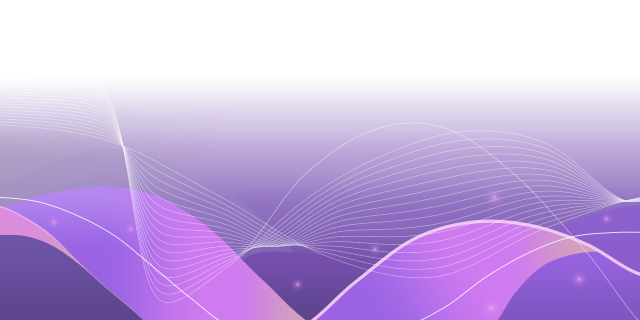
Reproduce this background procedurally as a Shadertoy shader.

```glsl
// Violet silk waves with fine white line bundles under a fading white sky.

const vec3 WHITE = vec3(1.0);
const vec3 VIOLET = vec3(0.60, 0.39, 0.89);
const vec3 ORCHID = vec3(0.81, 0.48, 0.94);
const vec3 SAND = vec3(0.82, 0.63, 0.74);
const vec3 DUSK = vec3(0.37, 0.27, 0.56);
const vec3 BLUSH = vec3(0.97, 0.80, 0.97);

// Smooth curve through evenly spaced heights, flat outside: (height, slope)
vec2 spline(float x, float start, float gap, float k[7]) {
    float s = (x - start) / gap, u = clamp(s, 0.0, 6.0);
    int i = min(int(u), 5);
    float t = u - float(i), a = k[i], b = k[i + 1];
    float m0 = 0.5 * (b - k[max(i - 1, 0)]);
    float m1 = 0.5 * (k[min(i + 2, 6)] - a);
    float c2 = 3.0 * (b - a) - 2.0 * m0 - m1, c3 = m0 + m1 - 2.0 * (b - a);
    float dy = (m0 + t * (2.0 * c2 + 3.0 * t * c3)) / gap;
    return vec2(a + t * (m0 + t * (c2 + t * c3)), s == u ? dy : 0.0);
}

// Signed distance above a curve given as (height, slope)
float above(float y, vec2 curve) {
    return (y - curve.x) * inversesqrt(1.0 + curve.y * curve.y);
}

float ridge(vec2 p, float start, float gap, float k[7]) {
    return above(p.y, spline(p.x, start, gap, k));
}

float fill(float d, float px) { return clamp(0.5 - d / px, 0.0, 1.0); }

float stroke(float d, float halfWidth, float px) {
    return clamp((halfWidth - abs(d)) / px + 0.5, 0.0, 1.0);
}

vec3 sky(vec2 p) {
    vec3 c = mix(vec3(0.43, 0.30, 0.65), vec3(0.55, 0.43, 0.75), smoothstep(0.12, 0.35, p.y));
    c = mix(c, vec3(0.71, 0.62, 0.83), smoothstep(0.32, 0.52, p.y));
    c = mix(c, vec3(0.86, 0.82, 0.92), smoothstep(0.48, 0.66, p.y));
    float haze = (1.0 - smoothstep(0.0, 0.8, p.x)) * (1.0 - smoothstep(0.45, 0.7, p.y));
    c = mix(c, vec3(0.66, 0.62, 0.74), 0.65 * haze);
    return mix(c, WHITE, smoothstep(0.62, 0.78, p.y));
}

// Strands blended between two crossing guide curves
float bundle(vec2 p, float px) {
    vec2 a = spline(p.x, 0.0, 0.34, float[7](0.61, 0.56, 0.39, 0.2, 0.135, 0.285, 0.39));
    vec2 b = spline(p.x, 0.46, 0.25, float[7](0.01, 0.165, 0.38, 0.52, 0.59, 0.55, 0.37));
    // Steep logistic fall on the left of the second guide
    float s = 1.0 / (1.0 + exp((p.x - 0.411) / 0.03));
    b += 0.75 * s * vec2(1.0, (s - 1.0) / 0.03);
    // Sag that spreads the central crossing
    float u = (p.x - 0.87) / 0.13;
    vec2 sag = 0.24 * exp(-u * u) * vec2(1.0, -2.0 * u / 0.13);
    float ink = 0.0;
    for (int i = 0; i < 17; i++) {
        float t = float(i) / 16.0;
        vec2 strand = mix(a, b, t) - t * (1.0 - t) * sag;
        ink = mix(ink, 1.0, 0.5 * stroke(above(p.y, strand), 0.001, px));
    }
    return ink;
}

float glows(vec2 p) {
    // Centre and radius of each spark
    vec3 sparks[8] = vec3[8](vec3(1.545, 0.383, 0.017), vec3(1.81, 0.127, 0.017),
        vec3(1.535, 0.037, 0.018), vec3(1.172, 0.221, 0.012), vec3(0.93, 0.111, 0.012),
        vec3(0.169, 0.305, 0.011), vec3(0.408, 0.284, 0.011), vec3(1.895, 0.316, 0.011));
    float sum = 0.0;
    for (int i = 0; i < 8; i++) {
        float r = length(p - sparks[i].xy) / sparks[i].z;
        sum += 0.4 * exp(-r * r) + 0.45 * exp(-9.0 * r * r);
    }
    return min(sum, 1.0);
}

void mainImage(out vec4 fragColor, in vec2 fragCoord) {
    vec2 p = fragCoord / iResolution.xy * vec2(2.0, 1.0);
    float px = 1.0 / iResolution.y;
    vec3 col = sky(p);

    // Distant veil and hills
    float veil = ridge(p, 0.0, 0.17, float[7](0.42, 0.495, 0.535, 0.5, 0.42, 0.29, 0.1));
    col = mix(col, vec3(0.63, 0.56, 0.78), 0.22 * fill(veil, px));
    float middle = ridge(p, 0.68, 0.12, float[7](0.15, 0.208, 0.21, 0.196, 0.15, 0.1, 0.05));
    col = mix(col, mix(DUSK, vec3(0.46, 0.31, 0.68), smoothstep(0.0, 0.22, p.y)), fill(middle, px));
    float far = ridge(p, 1.4, 0.11, float[7](-0.05, 0.12, 0.22, 0.285, 0.325, 0.352, 0.365));
    col = mix(col, vec3(0.55, 0.37, 0.81), 0.9 * fill(far, px));

    // Left hill, its ribbon and the dark foreground
    float hill = ridge(p, -0.03, 0.17, float[7](0.344, 0.392, 0.417, 0.39, 0.29, 0.126, -0.02));
    vec3 hillColor = mix(VIOLET, vec3(0.71, 0.53, 0.94), smoothstep(0.2, 0.42, p.y));
    hillColor = mix(hillColor, ORCHID, smoothstep(0.3, 0.66, p.x));
    hillColor = mix(hillColor, SAND, smoothstep(0.72, 0.96, p.x));
    col = mix(col, hillColor, fill(hill, px));
    float ribbon = ridge(p, 0.0, 0.08, float[7](0.354, 0.318, 0.264, 0.187, 0.112, 0.045, -0.02));
    col = mix(col, mix(vec3(0.86, 0.55, 0.86), SAND, smoothstep(0.08, 0.27, p.x)), fill(ribbon, px));
    col = mix(col, BLUSH, 0.7 * stroke(ribbon, 0.002, px) * (1.0 - smoothstep(0.1, 0.28, p.x)));
    float front = ridge(p, 0.0, 0.08, float[7](0.266, 0.262, 0.234, 0.18, 0.11, 0.043, -0.02));
    col = mix(col, mix(DUSK, vec3(0.43, 0.33, 0.65), smoothstep(0.0, 0.26, p.y)), fill(front, px));

    // Right wave, its inner fold and bright crest
    float wave = ridge(p, 0.93, 0.18, float[7](-0.03, 0.118, 0.251, 0.305, 0.297, 0.238, 0.14));
    vec3 waveColor = mix(VIOLET, ORCHID, smoothstep(1.15, 1.6, p.x + 0.6 * p.y));
    waveColor = mix(waveColor, SAND, smoothstep(1.58, 1.82, p.x));
    float fold = ridge(p, 1.53, 0.08, float[7](-0.03, 0.085, 0.165, 0.2, 0.213, 0.212, 0.2));
    vec3 foldColor = mix(vec3(0.50, 0.34, 0.76), VIOLET, smoothstep(0.0, 0.24, p.y));
    col = mix(col, mix(waveColor, foldColor, fill(fold, px)), fill(wave, px));
    col = mix(col, BLUSH, 0.92 * stroke(wave, 0.005, px));

    // Single fine lines
    float left = ridge(p, 0.0, 0.12, float[7](0.383, 0.369, 0.327, 0.262, 0.165, 0.065, -0.02));
    float right = ridge(p, 1.26, 0.13, float[7](-0.02, 0.04, 0.135, 0.209, 0.258, 0.273, 0.274));
    float arc = ridge(p, 0.73, 0.22, float[7](0.19, 0.452, 0.595, 0.6, 0.453, 0.215, -0.05));
    col = mix(col, WHITE, 0.85 * stroke(min(abs(left), abs(right)), 0.0014, px));
    col = mix(col, WHITE, 0.45 * stroke(arc, 0.0012, px) * smoothstep(0.72, 0.76, p.x));

    // Line bundle and sparks
    col = mix(col, WHITE, 0.85 * bundle(p, px));
    col = mix(col, vec3(0.93, 0.62, 0.97), glows(p));
    fragColor = vec4(col, 1.0);
}
```
